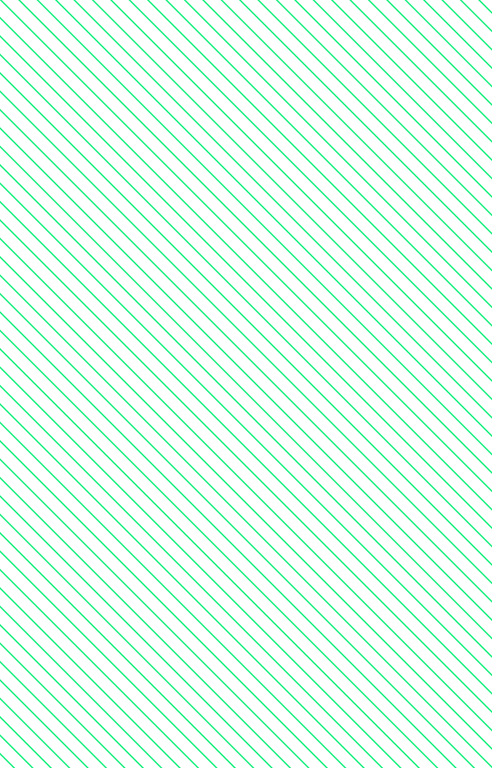
Reproduce this pattern procedurally as a WebGL 1 fragment shader.

```glsl
precision highp float;
// Thin green pinstripes on white, falling at 45 degrees from left to right.
// The diagonal coordinate is folded into one repeat, and each line is drawn
// as the difference of two softened edges, so its coverage stays even.

uniform vec2 u_resolution;

// Lengths are in canvas widths.
const float REPEATS_ACROSS = 26.74;   // lines crossing the top edge
const float LINE_WIDTH = 0.0027;      // measured across the line
const float LINE_SHIFT = 0.0014;      // shift to the right along the top edge
const vec3 PAPER_COLOR = vec3(1.0);
const vec3 LINE_COLOR = vec3(0.0, 0.932, 0.445);

const float SQRT_HALF = 0.70710678;

// Signed distance to the centre of the nearest diagonal line.
float stripeDistance(vec2 p) {
  float repeat = (p.x - p.y - LINE_SHIFT) * REPEATS_ACROSS;
  float folded = fract(repeat + 0.5) - 0.5;
  return folded / REPEATS_ACROSS * SQRT_HALF;
}

// Share of a pixel covered by a line, for a pixel seen along its diagonal.
float lineCoverage(float dist, float width, float pixel) {
  float soft = pixel * SQRT_HALF;
  float nearEdge = smoothstep(-soft, soft, dist + 0.5 * width);
  float farEdge = smoothstep(-soft, soft, dist - 0.5 * width);
  return nearEdge - farEdge;
}

void main() {
  // Measure from the top left corner, with y pointing down.
  vec2 fromTop = vec2(gl_FragCoord.x, u_resolution.y - gl_FragCoord.y);
  vec2 p = fromTop / u_resolution.x;
  float pixel = 1.0 / u_resolution.x;

  float coverage = lineCoverage(stripeDistance(p), LINE_WIDTH, pixel);
  gl_FragColor = vec4(mix(PAPER_COLOR, LINE_COLOR, coverage), 1.0);
}
```
